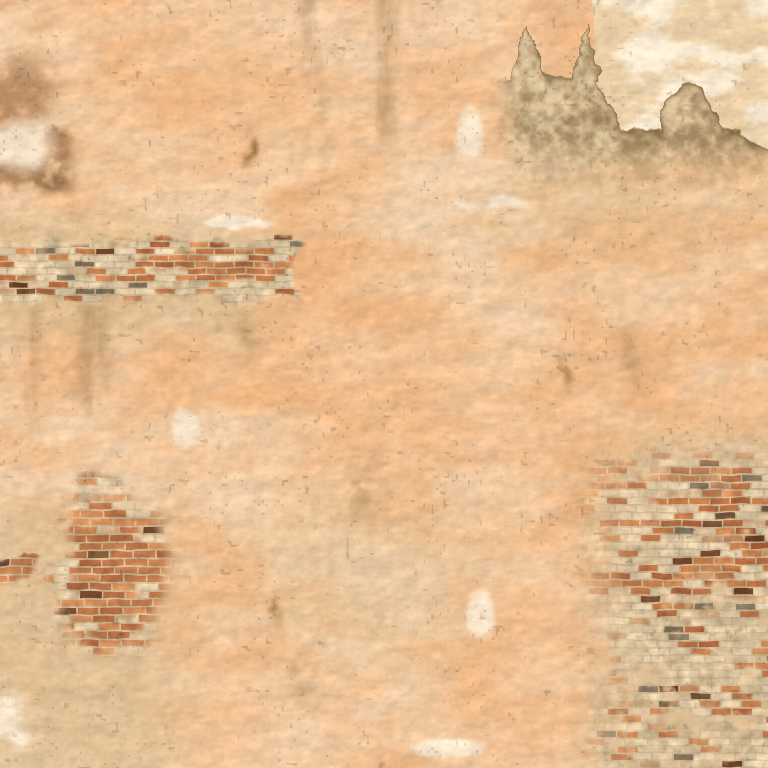
Give the GLSL for this texture, as a three.js fragment shader.

```glsl
// Weathered peach plaster wall with bare brick, stains and a broken stone edge.
varying vec2 vUv;

float hash(vec2 p) {
  vec3 q = fract(p.xyx * .1031);
  q += dot(q, q.yzx + 33.33);
  return fract((q.x + q.y) * q.z);
}

float noise(vec2 p) {
  vec2 i = floor(p), f = fract(p);
  f *= f * (3. - 2. * f);
  return mix(mix(hash(i), hash(i + vec2(1, 0)), f.x),
             mix(hash(i + vec2(0, 1)), hash(i + 1.), f.x), f.y);
}

float fbm(vec2 p) {
  float sum = 0., amp = .5;
  for (int i = 0; i < 5; i++) {
    sum += amp * noise(p);
    p = mat2(1.6, 1.2, -1.2, 1.6) * p + 17.3;
    amp *= .5;
  }
  return sum;
}

// Soft ellipse at (x, y).
float spot(vec2 p, float x, float y, float rx, float ry) {
  vec2 q = (p - vec2(x, y)) / vec2(rx, ry);
  return exp(-dot(q, q));
}

// Rectangle with edges softened by s.
float box(vec2 p, float x0, float y0, float x1, float y1, float s) {
  vec2 m = smoothstep(vec2(x0, y0) - s, vec2(x0, y0) + s, p)
         * (1. - smoothstep(vec2(x1, y1) - s, vec2(x1, y1) + s, p));
  return m.x * m.y;
}

// Worn brick courses; redness sets the share of fired clay.
vec3 bricks(vec2 p, vec2 size, float redness, float grain) {
  p += .0022 * (vec2(noise(p * 70.), noise(p * 60. + 9.)) - .5);
  float row = floor(p.y / size.y);
  vec2 cell = p / size + vec2(.5 * mod(row, 2.) + .35 * hash(vec2(row, 4)), 0);
  vec2 id = floor(cell), f = fract(cell);
  vec2 gap = min(f, 1. - f) * size;
  float tone = hash(id + 3.);
  vec3 mortar = mix(vec3(.70, .60, .45), vec3(.89, .81, .67), grain);
  vec3 clay = mix(vec3(.67, .38, .23), vec3(.85, .56, .35), hash(id + 41.));
  vec3 pale = mix(vec3(.80, .70, .54), vec3(.91, .82, .68), tone);
  vec3 brick = mix(pale, clay, smoothstep(-.1, .1, redness - tone));
  brick *= (.86 + .25 * grain) * (1. - .4 * step(.93, hash(id + 77.)));
  return mix(mortar, brick, smoothstep(.0004, .0018, min(gap.x, gap.y)));
}

// Height of the broken plaster edge.
float ridge(float x) {
  float ledge = mix(.90, .832, smoothstep(.772, .815, x)) - .03 * smoothstep(.93, 1., x);
  float peaks = max(.974 - 3.2 * abs(x - .69), .968 - 4.5 * abs(x - .765));
  return max(max(ledge, peaks), .895 - 45. * (x - .898) * (x - .898));
}

void main() {
  vec2 p = vUv;
  float broad = fbm(p * 5. + 2.), waves = fbm(p * vec2(13, 27) + 5.);
  float grain = fbm(p * 95.), patchy = fbm(p * 32. + 31.);
  float streaks = fbm(p * vec2(38, 7) + 8.);
  vec2 slope = vec2(28, 48);
  float relief = fbm(p * slope) - fbm((p + vec2(.003, -.004)) * slope);
  vec2 w = p + .03 * (vec2(patchy, fbm(p * 29. + 60.)) - .5);

  // Plaster ground with warm areas and greyish washes
  vec3 color = mix(vec3(.925, .71, .51), vec3(.95, .82, .68), smoothstep(.28, .72, .5 * (broad + waves)));
  float warm = spot(p, .24, .89, .17, .12) + spot(p, .5, .45, .16, .14)
             + spot(p, .27, .04, .12, .08) + spot(p, .66, .1, .1, .18);
  color = mix(color, vec3(.94, .71, .5), .42 * min(warm, 1.));
  float wash = box(p, -.2, .56, .34, .71, .04) + box(p, -.2, -.2, .22, .34, .06)
             + box(p, .79, -.2, 1.2, .43, .06) + .7 * spot(p, .79, .73, .18, .06)
             + .6 * spot(p, .47, .25, .14, .1);
  color = mix(color, vec3(.86, .75, .59), min(wash, 1.) * (.55 + .4 * broad));

  // Vertical runs, damp stains and mold
  float runs = box(p, .395, .8, .425, 1.1, .02) + box(p, .485, .82, .512, 1.1, .02)
             + box(p, .02, .42, .045, .61, .02) + box(p, .105, .47, .14, .61, .02);
  color = mix(color, vec3(.66, .52, .36), .65 * runs * smoothstep(.25, .7, streaks));
  float damp = spot(w, .475, .37, .025, .045) + spot(w, .32, .56, .016, .03)
             + spot(w, .825, .535, .015, .035) + spot(w, .395, .115, .016, .03);
  color = mix(color, vec3(.72, .56, .39), .75 * damp * smoothstep(.25, .65, patchy));
  float mold = max(box(w, -.1, .75, .093, .83, .012), .7 * box(w, -.1, .83, .07, .92, .025));
  color = mix(color, vec3(.64, .47, .32), mold * smoothstep(.2, .55, patchy));

  // Flaked white patches
  float flakes = spot(p, .24, .44, .025, .04) + spot(p, .625, .2, .025, .04)
               + spot(p, .61, .82, .025, .05) + spot(p, .58, .025, .06, .017)
               + spot(w, .31, .71, .06, .012) + spot(w, .65, .732, .065, .013)
               + spot(p, .01, .06, .045, .05) + spot(p, .03, .81, .06, .05);
  color = mix(color, vec3(.98, .91, .81), .9 * smoothstep(.35, .75, flakes * (.35 + patchy)));

  // Brick: long strip, oval patch, right-hand field
  float strip = box(w, -.1, .608, .39, .685, .005);
  float red = .22 + .6 * spot(p, .28, .65, .13, .018) + .4 * spot(p, 0., .66, .09, .03);
  color = mix(color, bricks(p, vec2(.026, .0088), red, grain), strip * smoothstep(.2, .4, patchy + .15 * red));
  float core = spot(w, .147, .26, .072, .105), side = box(w, -.1, .24, .045, .278, .006);
  float oval = max(smoothstep(.17, .5, core + .5 * patchy - .25), side);
  color = mix(color, bricks(p, vec2(.03, .0105), .25 + .9 * max(core, side), grain), .92 * oval);
  float field = smoothstep(.73, .84, w.x) * (1. - smoothstep(.36, .44, w.y));
  red = .18 + .55 * spot(p, .9, .255, .25, .035) + .35 * spot(p, .9, .36, .2, .05);
  color = mix(color, bricks(p, vec2(.027, .0098), red, grain), field * smoothstep(.25, .5, patchy + .3 * red));

  // Pale plaster above the broken edge, shaded stone below
  float below = ridge(w.x) - w.y, under = smoothstep(-.002, .002, below);
  vec3 cream = mix(vec3(.92, .81, .65), vec3(.98, .92, .82), smoothstep(.42, .62, waves));
  color = mix(color, cream, smoothstep(.772, .777, w.x) * (1. - under));
  float stone = under * smoothstep(.63, .69, w.x) * smoothstep(.74, .83, w.y);
  vec3 rock = mix(vec3(.6, .51, .36), vec3(.87, .78, .62), smoothstep(.25, .7, .5 * (patchy + grain)));
  color = mix(color, rock, .9 * stone);
  color = mix(color, vec3(.42, .32, .19), .8 * stone * exp(-abs(below) / .006));

  // Gouges, relief and pits
  float gouge = spot(w, .331, .805, .006, .016) + .7 * spot(w, .737, .517, .006, .016)
              + .7 * spot(w, .361, .203, .006, .015);
  color = mix(color, vec3(.52, .36, .19), .75 * gouge);
  float pits = smoothstep(.8, .93, noise(p * 190.)) * smoothstep(.42, .62, patchy);
  color *= 1. + .28 * relief + .13 * (grain - .48 - pits);
  gl_FragColor = vec4(clamp(color, 0., 1.), 1);
}
```
